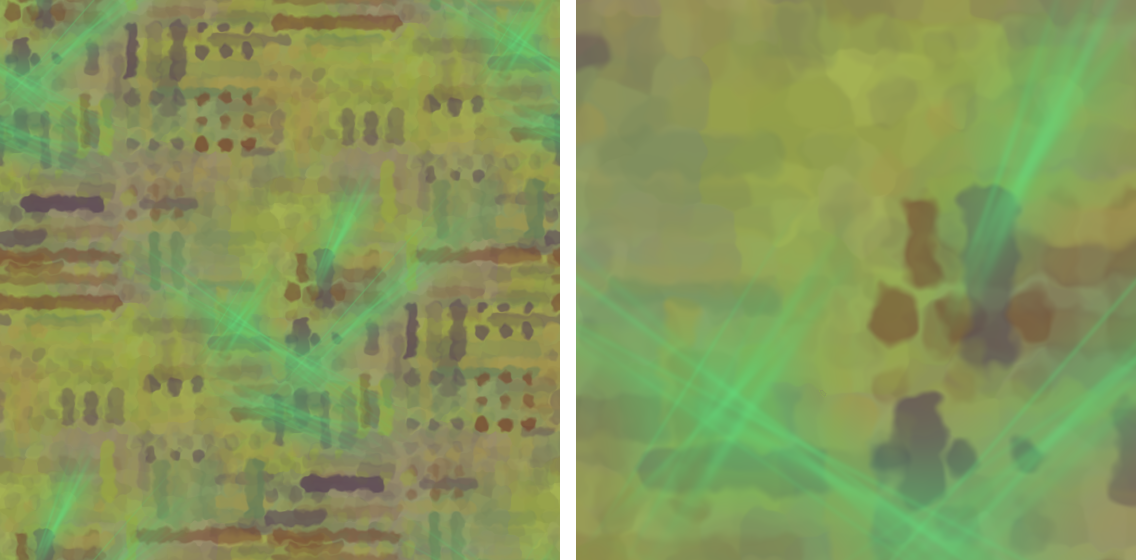
Left: the whole. Right: its middle third, enlarged.
This pattern is drawn by a Shadertoy shader. Its source:

```glsl
// Woven olive and ochre paint dabs in rows, crossed by glowing green fibres.

const vec3 OLIVE  = vec3(0.54, 0.59, 0.38);
const vec3 OCHRE  = vec3(0.64, 0.58, 0.31);
const vec3 LIME   = vec3(0.59, 0.66, 0.29);
const vec3 MAUVE  = vec3(0.58, 0.52, 0.43);
const vec3 FIBRE  = vec3(0.34, 0.80, 0.43);
const vec3 GLINT  = vec3(0.38, 0.95, 0.53);
const vec3 INKS[5] = vec3[5](
    vec3(0.35, 0.27, 0.33),   // violet
    vec3(0.46, 0.27, 0.19),   // rust
    vec3(0.61, 0.66, 0.24),   // lime
    vec3(0.40, 0.49, 0.34),   // moss
    vec3(0.66, 0.59, 0.29));  // ochre

const float BEADS = 24.0;         // dabs across the canvas
const float FACETS = 44.0;        // paint facets across the canvas
const float EDGE_SOFTNESS = 0.09; // in dab units
const float WOBBLE = 0.009;
const float FIBRE_WIDTH = 0.0018;
const float HAZE_WIDTH = 0.032;
const int FIBRES = 8;
const vec2 PATCHES[4] = vec2[4](vec2(8, 6), vec2(6, 6), vec2(4, 8), vec2(8, 8));
// Fibre bundles: centre, angle, half length
const vec4 BUNDLES[5] = vec4[5](
    vec4(0.48, 0.39, -0.58, 0.42), vec4(0.65, 0.44, 0.72, 0.36),
    vec4(0.425, 0.43, 0.95, 0.14), vec4(0.52, 0.26, -0.27, 0.22),
    vec4(0.60, 0.58, 1.10, 0.15));

// Integer hash, three values in 0..1
vec3 hash3(vec2 id, float seed) {
    uvec3 v = uvec3(vec3(id, seed) + 0.5) * 1664525u + 1013904223u;
    v.x += v.y * v.z; v.y += v.z * v.x; v.z += v.x * v.y;
    v ^= v >> 16u;
    v.x += v.y * v.z; v.y += v.z * v.x; v.z += v.x * v.y;
    return vec3(v >> 16u) / 65535.0;
}

// Half-drop repeat: the tile recurs at every (0.5, 0.5) step
vec2 wrapCell(vec2 id, vec2 n) {
    float row = floor((id.y + 0.5) * 2.0 / n.y);
    return vec2(floor(mod(id.x + row * n.x * 0.5 + 0.5, n.x)), id.y - row * n.y * 0.5);
}

vec2 foldOffset(vec2 d) {
    d -= 0.5 * round(d.y * 2.0);
    return vec2(d.x - round(d.x), d.y);
}

vec3 noise(vec2 p, vec2 n, float seed) {
    vec2 g = p * n, i = floor(g), f = smoothstep(0.0, 1.0, g - i);
    vec3 a = hash3(wrapCell(i, n), seed);
    vec3 b = hash3(wrapCell(i + vec2(1, 0), n), seed);
    vec3 c = hash3(wrapCell(i + vec2(0, 1), n), seed);
    vec3 d = hash3(wrapCell(i + vec2(1, 1), n), seed);
    return mix(mix(a, b, f.x), mix(c, d, f.x), f.y);
}

// Softly faceted ground: xy is the facet centre, z its tone
vec3 facet(vec2 p) {
    vec2 g = p * FACETS, base = floor(g);
    vec4 sum = vec4(0.0);
    for (int j = -1; j <= 1; j++)
    for (int i = -1; i <= 1; i++) {
        vec2 id = base + vec2(i, j);
        vec3 h = hash3(wrapCell(id, vec2(FACETS)), 3.0);
        vec2 site = id + 0.15 + 0.7 * h.xy;
        float w = exp(-16.0 * dot(g - site, g - site));
        sum += w * vec4(site / FACETS, h.z, 1.0);
    }
    return sum.xyz / max(sum.w, 1e-6);
}

vec3 groundColour(vec2 p) {
    vec3 cell = facet(p);
    vec3 broad = smoothstep(0.2, 0.8, noise(cell.xy, vec2(6, 10), 5.0));
    vec3 fine = noise(cell.xy, vec2(16, 24), 6.0);
    vec3 col = mix(OLIVE, OCHRE, broad.x * 0.85);
    col = mix(col, LIME, smoothstep(0.3, 1.0, broad.y) * 0.8);
    col = mix(col, MAUVE, smoothstep(0.25, 0.95, broad.z * 0.7 + fine.x * 0.3) * 0.85);
    return col * (1.0 + 0.08 * (cell.z - 0.5) + 0.12 * (fine.y - 0.5));
}

// Patches of dabs: bars, columns or spots; returns ink and coverage
vec4 dabs(vec2 p, vec2 patches, float seed) {
    vec2 g = p * patches, id = floor(g), cells = BEADS / patches;
    vec2 q = (g - id) * cells;
    id = wrapCell(id, patches);
    vec3 h = hash3(id, seed);
    if (h.x < 0.27) { q = q.yx; cells = cells.yx; }
    float lane = floor(q.y);
    vec3 k = hash3(id, seed + 1.0 + lane);
    float spot = floor(q.x) + 0.5;
    float bar = clamp(q.x, 0.5 + floor(k.x * 1.6), cells.x - 0.5);
    bool spotted = h.x > 0.70;
    float radius = mix(0.22, 0.39, k.z) * (0.92 - 0.08 * cos(6.2832 * q.x));
    float d = length(q - vec2(spotted ? spot : bar, lane + 0.5)) - radius;
    float cover = 1.0 - smoothstep(-EDGE_SOFTNESS, EDGE_SOFTNESS, d);
    float strength = 0.07 + 0.85 * h.z * k.y * k.y;
    int ink = int(min(4.99, 5.0 * fract(h.y + 0.35 * k.x)));
    return vec4(INKS[ink], cover * strength);
}

// Fine lines (x) and broad haze (y) of the bundles
vec2 fibreLight(vec2 p) {
    vec2 light = vec2(0.0);
    for (int b = 0; b < 5; b++)
    for (int i = 0; i < FIBRES; i++) {
        vec4 bundle = BUNDLES[b];
        vec3 h = hash3(vec2(b, i), 40.0);
        vec2 d = foldOffset(p - bundle.xy - (h.xy - 0.5) * 0.045);
        float angle = bundle.z + (h.z - 0.5) * 0.36;
        vec2 dir = vec2(cos(angle), sin(angle));
        float along = dot(d, dir), across = dot(d, vec2(-dir.y, dir.x));
        float fade = 1.0 - smoothstep(0.0, 1.0, abs(along) / bundle.w);
        float line = across / (FIBRE_WIDTH * (0.8 + 1.6 * h.x));
        float haze = across / HAZE_WIDTH;
        light += fade * vec2(exp(-line * line) * (0.15 + 0.35 * h.y), 0.12 * exp(-haze * haze));
    }
    return light;
}

void mainImage(out vec4 fragColor, in vec2 fragCoord) {
    vec2 p = fragCoord / iResolution.y;
    vec2 wobble = noise(p, vec2(64), 9.0).xy + 0.5 * noise(p, vec2(144), 10.0).xy - 0.75;
    vec2 painted = p + WOBBLE * wobble;

    vec3 col = groundColour(painted);
    for (int i = 0; i < 4; i++) {
        float layer = float(i);
        vec4 dab = dabs(painted + layer * vec2(0.137, 0.093), PATCHES[i], 50.0 + 20.0 * layer);
        col = mix(col, dab.rgb, dab.a);
    }

    vec2 light = 1.0 - exp(-fibreLight(p));
    col = mix(col, FIBRE, 0.75 * light.y);
    col = mix(col, mix(FIBRE, GLINT, light.x), 0.65 * light.x);
    fragColor = vec4(col, 1.0);
}
```
